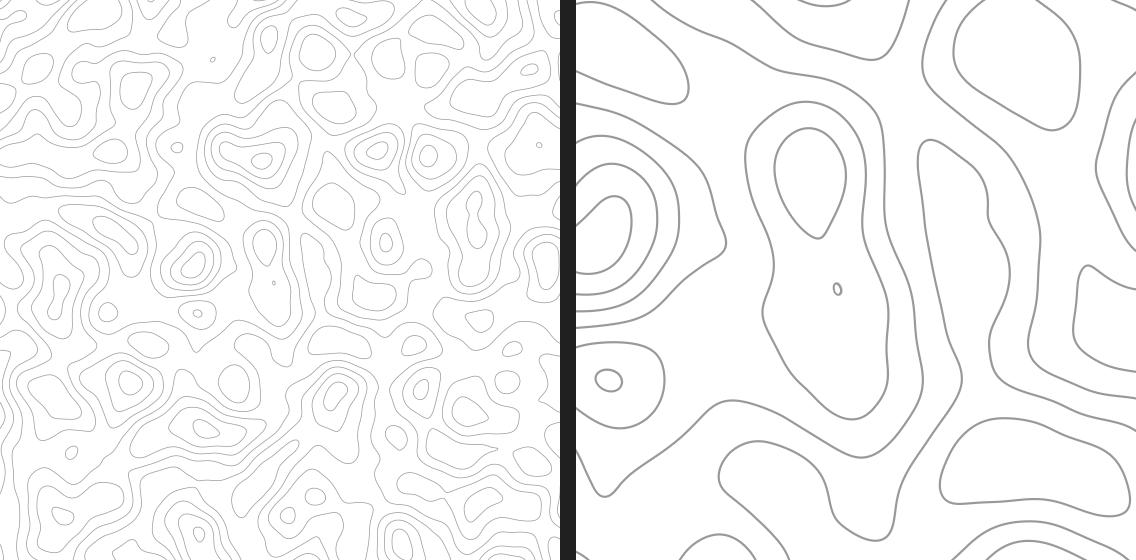
Left: the whole. Right: its middle third, enlarged.
Write a WebGL 1 fragment shader that draws this pattern.

```glsl
precision highp float;

uniform vec2 u_resolution;

// Unit gradient with a random direction for each lattice point
vec2 latticeGradient(vec2 cell) {
  float angle = 6.2832 * fract(sin(dot(cell, vec2(127.1, 311.7))) * 43758.547);
  return vec2(cos(angle), sin(angle));
}

float gradientNoise(vec2 p) {
  vec2 cell = floor(p);
  vec2 f = p - cell;
  vec2 fade = f * f * f * (f * (f * 6.0 - 15.0) + 10.0);
  vec2 e = vec2(1.0, 0.0);
  float a = dot(latticeGradient(cell), f);
  float b = dot(latticeGradient(cell + e.xy), f - e.xy);
  float c = dot(latticeGradient(cell + e.yx), f - e.yx);
  float d = dot(latticeGradient(cell + e.xx), f - e.xx);
  return mix(mix(a, b, fade.x), mix(c, d, fade.x), fade.y);
}

// Broad hills with a weaker, turned layer that bends the slopes
float terrainHeight(vec2 p) {
  vec2 turned = mat2(0.8, 0.6, -0.6, 0.8) * p;
  return gradientNoise(p * 8.0 + 3.7) + 0.25 * gradientNoise(turned * 15.0 + 41.3);
}

// Approximate distance to the nearest contour, in canvas units
float contourDistance(vec2 p) {
  const float spacing = 0.175;
  vec2 e = vec2(0.0005, 0.0);
  float height = terrainHeight(p);
  vec2 slope = vec2(terrainHeight(p + e.xy), terrainHeight(p + e.yx)) - height;
  float steepness = max(length(slope) / e.x, 0.4);
  return abs(fract(height / spacing) - 0.5) * spacing / steepness;
}

void main() {
  float canvas = min(u_resolution.x, u_resolution.y);
  vec2 p = gl_FragCoord.xy / canvas;

  // Share of the pixel covered by the thin line
  float dist = contourDistance(p) * canvas;
  float halfWidth = 0.00065 * canvas;
  float coverage = clamp(min(dist + halfWidth, 0.5) - max(dist - halfWidth, -0.5), 0.0, 1.0);

  vec3 paper = vec3(1.0);
  vec3 ink = vec3(0.6);
  gl_FragColor = vec4(mix(paper, ink, coverage), 1.0);
}
```
